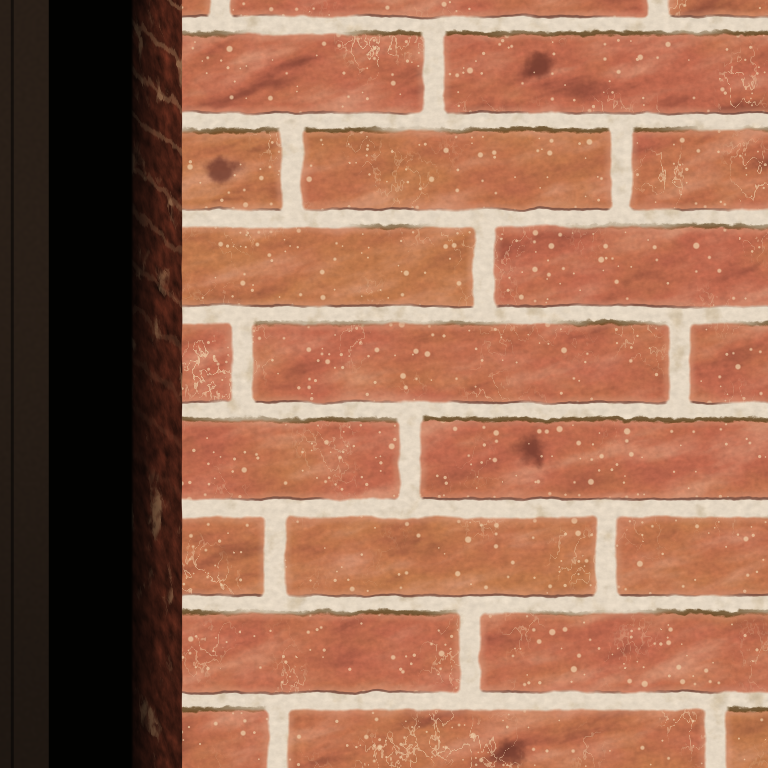
Write a WebGL 2 fragment shader that draws this texture.

```glsl
#version 300 es
precision highp float;
// A sunlit wall of worn red bricks beside a shadowed reveal and a dark frame.
uniform vec2 u_resolution;
out vec4 fragColor;

const float FRAME_END = 0.0635, REVEAL_START = 0.172, WALL_START = 0.237;
const float PITCH = 0.1257, BASE = 0.0872;         // course height, lowest bed joint
const float LONG_BRICK = 0.570, SHORT_BRICK = 0.431;
const vec2 JOINT = vec2(0.0135, 0.0118);           // half widths of the joints
const float CORNER = 0.006, WOBBLE = 0.0045;
// Position of one upright joint in each course, from the bottom up
const float JOINTS[9] = float[9](0.362, 0.612, 0.358, 0.534, 0.315, 0.630, 0.380, 0.565, 0.287);

const vec3 RED = vec3(0.74, 0.41, 0.31), ORANGE = vec3(0.74, 0.47, 0.30);
const vec3 PALE = vec3(0.85, 0.61, 0.49), BURNT = vec3(0.48, 0.25, 0.20);
const vec3 MORTAR = vec3(0.90, 0.84, 0.76), SAND = vec3(0.78, 0.70, 0.58);
const vec3 LIME = vec3(0.93, 0.80, 0.65), MOSS = vec3(0.35, 0.24, 0.10);
const vec3 FRAME = vec3(0.16, 0.12, 0.09), VOID = vec3(0.008, 0.006, 0.004);
const vec3 SIDE_BRICK = vec3(0.33, 0.15, 0.10), SIDE_MORTAR = vec3(0.66, 0.50, 0.36);

vec2 hash2(vec2 p) {
  vec3 q = fract(p.xyx * vec3(0.1031, 0.1030, 0.0973));
  q += dot(q, q.yzx + 33.33);
  return fract((q.xx + q.yz) * q.zy);
}

float cornerDot(vec2 i, vec2 f, vec2 c) {
  return dot(hash2(i + c) * 2.0 - 1.0, f - c);
}

// Gradient noise, roughly -0.7 to 0.7
float noise(vec2 p) {
  vec2 i = floor(p), f = p - i, u = f * f * (3.0 - 2.0 * f);
  return mix(mix(cornerDot(i, f, vec2(0, 0)), cornerDot(i, f, vec2(1, 0)), u.x),
             mix(cornerDot(i, f, vec2(0, 1)), cornerDot(i, f, vec2(1, 1)), u.x), u.y);
}

float fbm(vec2 p) {
  float sum = 0.0, gain = 1.0;
  for (int k = 0; k < 4; k++) {
    sum += gain * noise(p);
    p = p * 2.03 + 17.3;
    gain *= 0.5;
  }
  return sum;
}

float roundBox(vec2 p, vec2 halfSize, float r) {
  vec2 q = abs(p) - halfSize + r;
  return length(max(q, 0.0)) + min(max(q.x, q.y), 0.0) - r;
}

// Scattered round flecks, one chance per cell
float flecks(vec2 p, float density, float chance, float soft) {
  vec2 cell = floor(p * density), rnd = hash2(cell + 71.0), size = hash2(cell + 133.0);
  float d = length(fract(p * density) - 0.25 - 0.5 * rnd) - 0.05 - 0.15 * size.y * size.y;
  return (1.0 - smoothstep(-0.04, 0.06 + soft * density, d)) * step(size.x, chance);
}

vec3 wall(vec2 p, float soft) {
  // Courses and bricks
  vec2 w = p + WOBBLE * vec2(fbm(p * 24.0 + 5.0), fbm(p * 26.0 + 40.0));
  float row = floor((w.y - BASE) / PITCH);
  float len = mod(row, 4.0) == 1.0 ? SHORT_BRICK : LONG_BRICK;
  if (mod(row, 4.0) == 1.0 && row > 4.0) len -= 0.002;
  float x = w.x - JOINTS[clamp(int(row) + 1, 0, 8)];
  float column = floor(x / len);
  vec2 local = vec2(x - (column + 0.5) * len, w.y - BASE - (row + 0.5) * PITCH);
  vec2 halfSize = 0.5 * vec2(len, PITCH) - JOINT;
  float d = roundBox(local, halfSize, CORNER);
  vec2 id = vec2(column, row) + 20.0, kind = hash2(id), trait = hash2(id + 57.0);

  // Fired clay: broad bands, slanted scorch and fine grain
  vec2 seed = local + kind * 9.0;
  float cloud = fbm(seed * vec2(9.0, 17.0));
  float slant = fbm(vec2(seed.x * 7.0 + seed.y * 6.0, seed.y * 28.0 - seed.x * 9.0));
  float grain = fbm(p * vec2(95.0, 130.0));
  vec3 clay = mix(RED, ORANGE, clamp(kind.x + cloud * 0.8, 0.0, 1.0));
  clay = mix(clay, PALE, smoothstep(-0.15, 0.75, slant) * 0.75);
  clay = mix(clay, BURNT, smoothstep(0.05, 0.7, -slant) * (0.25 + 0.5 * trait.x));
  clay *= 1.0 + 0.10 * grain + 0.05 * noise(p * 230.0);

  // Dark knots on some bricks
  vec2 knot = local - (kind - 0.5) * halfSize * vec2(1.3, 0.5);
  float blot = length(knot * vec2(0.8, 1.0)) + 0.012 * fbm(p * 45.0);
  clay = mix(clay, BURNT * 0.85, (1.0 - smoothstep(0.006, 0.023, blot)) * step(0.55, trait.y) * 0.75);

  // Lime crazing, flecks and rubbed edges
  float crack = 1.0 - smoothstep(0.0, 0.045 + soft * 8.0, abs(fbm(seed * vec2(40.0, 27.0))));
  float patchy = smoothstep(0.0, 0.35, noise(seed * vec2(13.0, 10.0) + 8.0));
  clay = mix(clay, LIME, crack * patchy * (0.25 + 0.5 * trait.x));
  float pits = max(flecks(p, 58.0, 0.13, soft), flecks(p + 3.7, 120.0, 0.11 * (0.4 + patchy), soft));
  clay = mix(clay, LIME, pits * 0.75);
  clay = mix(clay, PALE, smoothstep(-0.012, 0.0, d) * 0.45);

  // Mortar with grit, then moss and shade along the arrises
  vec3 bed = mix(MORTAR, SAND, smoothstep(0.0, 0.8, fbm(p * 38.0)) * 0.7);
  bed *= 1.0 + 0.07 * grain;
  vec3 color = mix(clay, bed, smoothstep(-0.0015 - soft, 0.0015 + soft, d));
  float growth = smoothstep(-0.2, 0.3, noise(vec2(p.x * 7.0, row * 3.7)) + kind.y - 0.5);
  float topLine = 1.0 - smoothstep(0.0012, 0.0045, abs(local.y - halfSize.y - 0.001 + 0.003 * grain));
  float lowLine = 1.0 - smoothstep(0.0005, 0.0025, abs(local.y + halfSize.y));
  float inside = 1.0 - smoothstep(-0.006, 0.0, abs(local.x) - halfSize.x);
  color = mix(color, MOSS, topLine * growth * inside * 0.8);
  return mix(color, BURNT * 0.7, lowLine * inside * smoothstep(-0.1, 0.4, cloud + 0.2) * 0.65);
}

// Brick return seen edge-on, with drawn-out grazing highlights
vec3 reveal(vec2 p) {
  float t = (p.x - REVEAL_START) / (WALL_START - REVEAL_START);
  vec2 q = vec2(t * 3.2, p.y * 17.0 + t * 1.1);
  float streak = fbm(q + 0.4 * fbm(q * 2.0));
  float joint = abs(fract(p.y / PITCH * 2.0 + t * 0.85 + 0.3 * streak) - 0.5);
  float light = smoothstep(0.18, 0.55, streak) + 0.6 * (1.0 - smoothstep(0.03, 0.10, joint)) * smoothstep(0.2, 1.0, p.y);
  vec3 color = SIDE_BRICK * (0.85 + 0.6 * fbm(q * vec2(2.0, 3.0)));
  color = mix(color, SIDE_MORTAR, clamp(light, 0.0, 1.0) * 0.7);
  return color * mix(0.35, 1.0, smoothstep(0.0, 0.7, t)) * mix(0.8, 1.0, p.y);
}

void main() {
  vec2 p = gl_FragCoord.xy / u_resolution;
  float soft = 0.7 / u_resolution.y;
  // Frame with a thin groove, then the unlit gap
  vec3 color = FRAME * mix(0.75, 1.0, smoothstep(0.0, 0.7, p.y)) * (1.0 + 0.08 * noise(p * 150.0));
  color *= 1.0 - 0.5 * (1.0 - smoothstep(0.001, 0.002 + soft, abs(p.x - 0.016)));
  color = mix(color, VOID, smoothstep(-soft, soft, p.x - FRAME_END));
  color = mix(color, reveal(p), smoothstep(-0.002, 0.003, p.x - REVEAL_START));
  color = mix(color, wall(p, soft), smoothstep(-soft, soft, p.x - WALL_START - 0.0015 * noise(vec2(p.y * 30.0, 2.0))));
  fragColor = vec4(color, 1.0);
}
```
